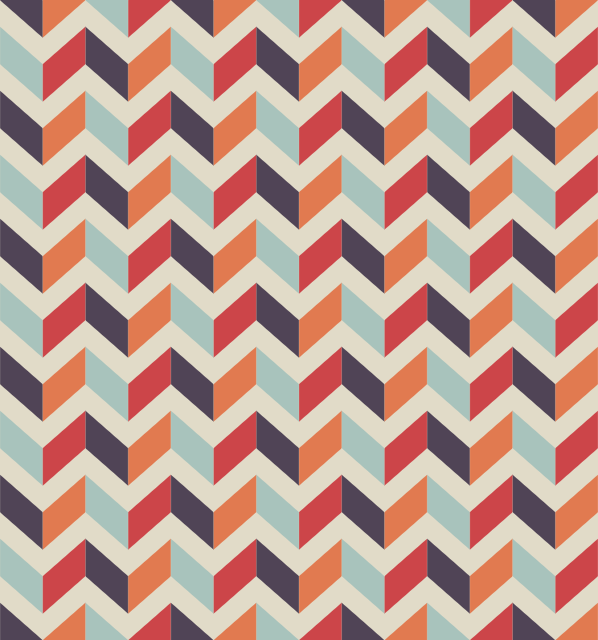
Write a Shadertoy shader that draws this pattern.

```glsl
const vec2 GRID = vec2(14.0, 10.0);   // columns and rows on the canvas
const float BAND = 0.586;             // band height, in rows
const float RISE = 0.586;             // zigzag height, in rows
const float FIRST_PEAK = 0.417;       // top of the first full band, in rows
const float SEAM_WIDTH = 0.016;       // in columns
const float SEAM_STRENGTH = 0.35;

const vec3 CREAM  = vec3(0.882, 0.859, 0.784);
const vec3 TEAL   = vec3(0.659, 0.765, 0.737);
const vec3 RED    = vec3(0.800, 0.271, 0.286);
const vec3 PLUM   = vec3(0.314, 0.267, 0.337);
const vec3 ORANGE = vec3(0.882, 0.478, 0.314);

// 0 on even column edges, 1 on odd ones
float zigzag(float x) {
    return 1.0 - abs(mod(x, 2.0) - 1.0);
}

// Filled amount for a signed distance, softened over one pixel
float coverage(float dist, float pixel) {
    return clamp(0.5 - dist / pixel, 0.0, 1.0);
}

// Four colours in turn; every other row starts two steps later
vec3 tileColour(float column, float row) {
    float turn = mod(column + 2.0 * row, 4.0);
    return turn < 0.5 ? TEAL : turn < 1.5 ? RED : turn < 2.5 ? PLUM : ORANGE;
}

// Neighbouring tiles blended at their shared edge, with a pale hairline
vec3 tiles(float x, float row, float pixel) {
    float edge = floor(x + 0.5);
    float offset = x - edge;
    vec3 colour = mix(tileColour(edge, row), tileColour(edge - 1.0, row),
                      coverage(offset, pixel));
    float soft = max(pixel, SEAM_WIDTH);
    float seam = coverage(abs(offset) - 0.5 * SEAM_WIDTH, soft);
    return mix(colour, CREAM, SEAM_STRENGTH * seam);
}

void mainImage(out vec4 fragColor, in vec2 fragCoord) {
    vec2 uv = fragCoord / iResolution.xy;
    vec2 p = vec2(uv.x, 1.0 - uv.y) * GRID;
    vec2 pixel = GRID / iResolution.xy;

    // Straighten the zigzag so each band is centred on a whole number
    float height = p.y - FIRST_PEAK - RISE * zigzag(p.x) - 0.5 * BAND;
    float row = floor(height + 0.5);
    float bandDist = abs(height - row) - 0.5 * BAND;
    float band = coverage(bandDist, length(vec2(RISE * pixel.x, pixel.y)));

    fragColor = vec4(mix(CREAM, tiles(p.x, row, pixel.x), band), 1.0);
}
```
